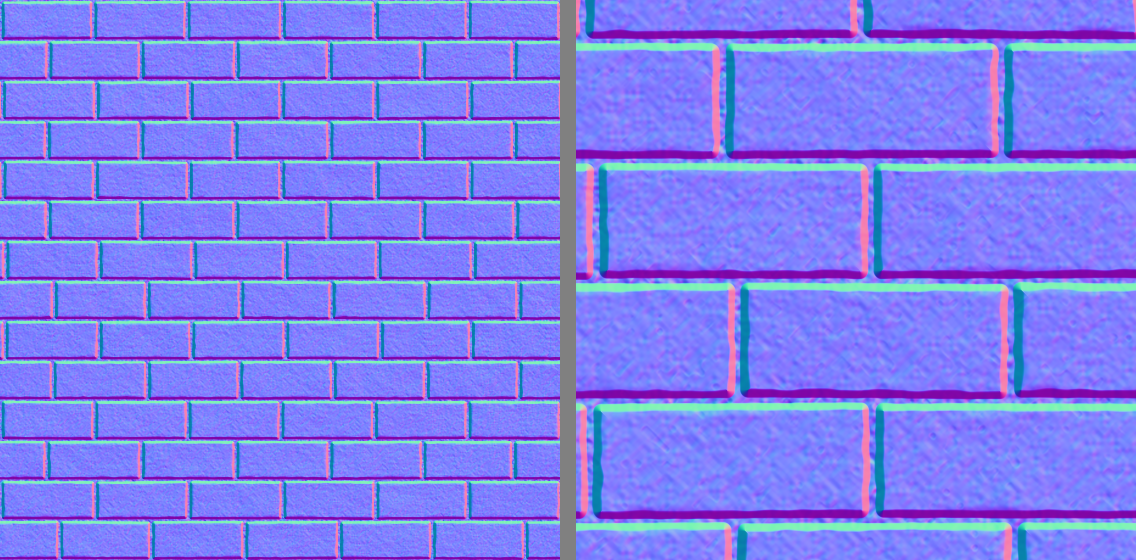
Left: the whole. Right: its middle third, enlarged.
Give the GLSL for this texture map, as a Shadertoy shader.

```glsl
// Tangent-space normal map of a running-bond brick wall, tiling on both axes.
// Each brick is a rounded box whose bevel sets a slope; wrapped noise adds
// grain, worn shoulders and ragged edges, encoded as a unit normal.

const float COURSES = 14.0;          // rows of bricks
const float BRICKS = 6.0;            // bricks per row
const float JOINT_JITTER = 0.036;    // spread of upright joints, in bricks
const float LAY_SHIFT = 0.016;       // start of a usual course, in bricks
const float COURSE_DROP = 0.0005;    // offset of the bed joints
const vec2 HALF_GAP = vec2(0.0020, 0.0013);
const float LAY_UNEVEN = 0.0011;     // height and tilt differences of bricks
const float CORNER = 0.0045;
const float BEVEL = 0.0044;
const vec2 BEVEL_SKEW = vec2(-0.0005, -0.0001); // wider on left and bottom
const float BEVEL_SLOPE = 2.7;
const vec2 SLOPE_SKEW = vec2(-0.1, -0.5);       // steeper on left and bottom
const float SHOULDER = 0.0045;       // worn zone inside the bevel
const float SHOULDER_SLOPE = 0.5;
const float EDGE_SOFT = 0.0006;
const float EDGE_WOBBLE = 0.0013;
const float GRAIN = 0.13;
const float MORTAR_GRAIN = 2.5;
const float GRAIN_STEP = 0.0012;
const float BRICK_TILT = 0.03;

float hash(vec2 p) {
    return fract(sin(dot(p, vec2(127.1, 311.7))) * 43758.5453);
}

// Value noise with a whole number of cells across the canvas
float noise(vec2 uv, float cells) {
    vec2 p = uv * cells, i = floor(p), f = p - i;
    f = f * f * (3.0 - 2.0 * f);
    vec2 a = mod(i, cells), b = mod(i + 1.0, cells);
    return mix(mix(hash(a), hash(vec2(b.x, a.y)), f.x),
               mix(hash(vec2(a.x, b.y)), hash(b), f.x), f.y);
}

// Fine grain, soft lumps and faint pits, sheared to hide the noise lattice
float surfaceHeight(vec2 uv) {
    vec2 sheared = uv + vec2(uv.y, -uv.x);
    float h = noise(sheared, 230.0) / 230.0 + 0.6 * noise(sheared + 0.37, 110.0) / 110.0;
    h += 0.4 * noise(uv + 0.71, 36.0) / 36.0;
    return h - 0.0025 * smoothstep(0.72, 1.0, noise(sheared + 0.13, 120.0));
}

vec2 grainSlope(vec2 uv) {
    float h = surfaceHeight(uv);
    return GRAIN / GRAIN_STEP * vec2(h - surfaceHeight(uv + vec2(GRAIN_STEP, 0.0)),
                                     h - surfaceHeight(uv + vec2(0.0, GRAIN_STEP)));
}

// Half-bond offset, with one group of courses and the lowest one laid late
float courseShift(float row) {
    float late = 0.046 * step(abs(row - 5.5), 2.0) + 0.12 * step(row, 0.5);
    return LAY_SHIFT + late + 0.5 * step(mod(row, 2.0), 0.5);
}

// Position of an upright joint along its course, in bricks
float jointAt(float j, float row) {
    return j + JOINT_JITTER * (hash(vec2(mod(j, BRICKS), row) + 5.3) - 0.5);
}

vec3 wallNormal(vec2 uv) {
    uv = fract(uv);

    // Locate the brick
    float v = fract(uv.y + COURSE_DROP) * COURSES;
    float row = floor(v);
    float u = uv.x * BRICKS - courseShift(row);
    float j = floor(u);
    j -= step(u, jointAt(j, row));
    j += step(jointAt(j + 1.0, row), u);
    float left = jointAt(j, row), right = jointAt(j + 1.0, row);
    vec2 id = vec2(mod(j, BRICKS), row);

    // Rounded box, slightly uneven in height and level
    vec2 p = vec2((u - 0.5 * (left + right)) / BRICKS, (v - row - 0.5) / COURSES);
    vec2 halfSize = 0.5 * vec2((right - left) / BRICKS, 1.0 / COURSES) - HALF_GAP;
    halfSize.y -= 0.5 * LAY_UNEVEN * hash(id + 17.9);
    p.y += LAY_UNEVEN * (hash(id + 31.7) - 0.5) * p.x / halfSize.x;
    vec2 q = abs(p) - halfSize + CORNER;
    float depth = CORNER - length(max(q, 0.0)) - min(max(q.x, q.y), 0.0);

    // Outward direction of the nearest side or corner
    vec2 side = q.x > q.y ? vec2(1.0, 0.0) : vec2(0.0, 1.0);
    if (min(q.x, q.y) > 0.0) side = normalize(q);
    vec2 outward = side * sign(p);

    // Ragged bevel
    depth += EDGE_WOBBLE * (noise(uv, 120.0) - 0.5) * (0.4 + 0.6 * side.x);
    float width = BEVEL + dot(outward, BEVEL_SKEW);
    width += EDGE_WOBBLE * (noise(uv + 0.53, 90.0) - 0.5);
    float onBrick = smoothstep(-EDGE_SOFT, EDGE_SOFT, depth);
    float bevel = onBrick * (1.0 - smoothstep(width - 2.0 * EDGE_SOFT, width + EDGE_SOFT, depth));

    // Worn shoulder, patchy along the sides
    float wear = smoothstep(0.3, 0.9, noise(uv + 0.29, 30.0));
    float shoulder = onBrick * wear * (1.0 - smoothstep(width - EDGE_SOFT, width + SHOULDER, depth));

    vec2 slope = outward * bevel * (BEVEL_SLOPE + dot(outward, SLOPE_SKEW));
    slope += outward * shoulder * (1.0 - bevel) * SHOULDER_SLOPE;
    slope += onBrick * BRICK_TILT * (vec2(hash(id + 43.1), hash(id + 59.3)) - 0.5);
    slope += grainSlope(uv) * mix(MORTAR_GRAIN, 1.0, onBrick);
    return normalize(vec3(slope, 1.0));
}

void mainImage(out vec4 fragColor, in vec2 fragCoord) {
    // Average four samples per pixel
    vec3 normal = vec3(0.0);
    for (int i = 0; i < 4; i++) {
        vec2 offset = vec2(float(i % 2), float(i / 2)) * 0.5 - 0.25;
        normal += wallNormal((fragCoord + offset) / iResolution.xy);
    }
    fragColor = vec4(0.125 * normal + 0.5, 1.0);
}
```
